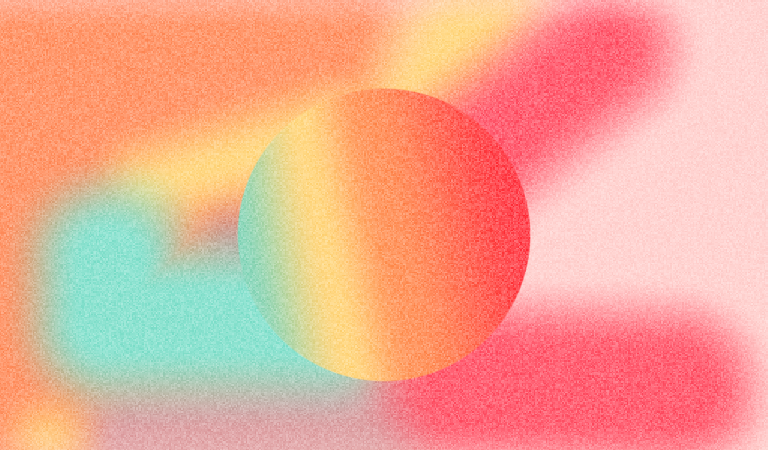
This background is drawn by a WebGL 1 fragment shader. Its source:

```glsl
precision highp float;

uniform vec2 u_resolution;

#define PINK   vec3(1.00, 0.83, 0.82)
#define ORANGE vec3(1.00, 0.60, 0.43)
#define YELLOW vec3(1.00, 0.85, 0.53)
#define RED    vec3(1.00, 0.39, 0.46)
#define MAUVE  vec3(0.87, 0.64, 0.65)
#define TEAL   vec3(0.56, 0.89, 0.82)
#define DISC_CENTER vec2(0.0, -0.022)
#define DISC_RADIUS 0.325
#define GRAIN_CELLS 300.0
#define GRAIN_AMOUNT 0.42

float hash(vec2 cell) {
    vec3 h = fract(vec3(cell.xyx) * 0.1031);
    h += dot(h, h.yzx + 33.33);
    return fract((h.x + h.y) * h.z);
}

float segmentDistance(vec2 p, vec2 a, vec2 b) {
    vec2 ab = b - a;
    float t = clamp(dot(p - a, ab) / dot(ab, ab), 0.0, 1.0);
    return length(p - a - ab * t);
}

// Soft mask: 1 closer than the core, 0 beyond the rim
float glow(float dist, float core, float rim) {
    return 1.0 - smoothstep(core, rim, dist);
}

vec3 backdrop(vec2 p) {
    vec3 color = mix(ORANGE, PINK, smoothstep(-0.07, 0.17, p.x));

    // Diagonal yellow band and lower left corner
    float upperBand = segmentDistance(p, vec2(0.237, 0.52), vec2(0.10, 0.277));
    float lowerBand = segmentDistance(p, vec2(-0.12, 0.21), vec2(-0.52, 0.087));
    color = mix(color, YELLOW, glow(upperBand, 0.03, 0.22));
    color = mix(color, YELLOW, glow(lowerBand, 0.0, 0.16));

    // Muted shade along the bottom and beside the disc
    float bottomShade = segmentDistance(p, vec2(-0.545, -0.482), vec2(0.013, -0.44));
    color = mix(color, MAUVE, glow(bottomShade, 0.04, 0.20));
    color = mix(color, MAUVE * 0.92, 0.8 * glow(length(p - vec2(-0.33, -0.036)), 0.0, 0.13));

    // Teal pool
    vec2 bend = vec2(-0.61, -0.214);
    float pool = min(segmentDistance(p, vec2(-0.61, -0.08), bend),
                     segmentDistance(p, bend, vec2(-0.143, -0.214)));
    color = mix(color, TEAL, glow(pool, 0.06, 0.25));
    color = mix(color, YELLOW, 0.8 * glow(length(p - vec2(-0.745, -0.482)), 0.0, 0.14));

    // Red streaks
    float upperRed = segmentDistance(p, vec2(0.493, 0.388), vec2(0.125, 0.094));
    float lowerRed = segmentDistance(p, vec2(0.19, -0.36), vec2(0.64, -0.37));
    color = mix(color, RED, glow(upperRed, 0.04, 0.23));
    color = mix(color, RED, glow(lowerRed, 0.08, 0.26));

    // Pale upper and lower margins
    float haze = 0.4 * smoothstep(0.43, 0.51, p.y) + 0.2 * smoothstep(0.43, 0.51, -p.y);
    return mix(color, PINK, haze);
}

// Tilted sweep from teal to red, in units of the radius
vec3 discColor(vec2 q) {
    float t = dot(q, vec2(0.98, 0.20));
    vec3 color = mix(vec3(0.56, 0.85, 0.75), YELLOW, smoothstep(-1.0, -0.42, t));
    color = mix(color, vec3(1.00, 0.60, 0.39), smoothstep(-0.42, 0.05, t));
    return mix(color, vec3(1.00, 0.29, 0.33), smoothstep(0.0, 0.98, t));
}

void main() {
    vec2 p = (gl_FragCoord.xy - 0.5 * u_resolution) / u_resolution.y;
    float pixel = 1.0 / u_resolution.y;

    vec2 fromDisc = p - DISC_CENTER;
    float edge = length(fromDisc) - DISC_RADIUS;
    float inside = 1.0 - smoothstep(-pixel, pixel, edge);
    vec3 color = mix(backdrop(p), discColor(fromDisc / DISC_RADIUS), inside);

    // Grain is strongest in the channels that are far from full
    vec2 cell = floor(p * GRAIN_CELLS) + 700.0;
    float grain = 0.5 * (hash(cell) + hash(cell + 91.0)) - 0.5;
    color += grain * GRAIN_AMOUNT * (1.05 - color);

    gl_FragColor = vec4(clamp(color, 0.0, 1.0), 1.0);
}
```
